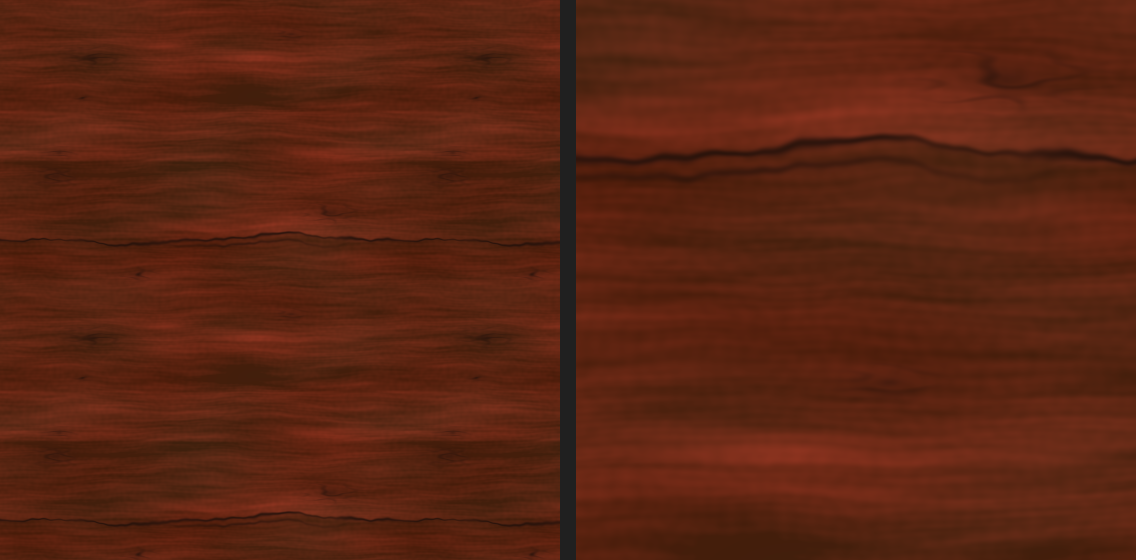
Left, the full canvas; right, a detail of the centre.
Write a WebGL 2 fragment shader that draws this texture.

```glsl
#version 300 es
precision highp float;
// Reddish-brown wood planks: streaked grain, knots and one long crack in a repeating tile.

#define TILE_SIZE vec2(0.703, 0.5)
#define BASE_COLOR vec3(0.363, 0.145, 0.070)
#define TONE_COLOR vec3(0.056, 0.017, 0.016)
#define BROWN_SHIFT vec3(-0.040, 0.020, 0.016)
#define CRACK_COLOR vec3(0.135, 0.065, 0.040)
#define GRAIN_CONTRAST 1.0
#define STREAK_CONTRAST 1.0
#define KNOT_DARKNESS 0.60
#define CRACK_WIDTH 0.007

uniform vec2 u_resolution;
out vec4 fragColor;

// Streaks: center x, center y, half length, tone.
const vec4 STREAKS[12] = vec4[12](
    vec4(0.65, 0.96, 0.20, 0.8), vec4(0.43, 0.84, 0.06, 1.3),
    vec4(0.65, 0.78, 0.24, 1.4), vec4(0.72, 0.66, 0.32, -1.1),
    vec4(0.20, 0.53, 0.16, 1.2), vec4(0.93, 0.46, 0.20, 1.4),
    vec4(0.55, 0.35, 0.14, 1.0), vec4(0.40, 0.40, 0.45, -0.6),
    vec4(0.68, 0.19, 0.25, 1.5), vec4(0.25, 0.06, 0.35, -0.6),
    vec4(0.80, 0.27, 0.20, -0.7), vec4(0.15, 0.69, 0.18, 0.6));

// Knots: center x, center y, radius.
const vec3 KNOTS[7] = vec3[7](
    vec3(0.24, 0.795, 0.065), vec3(0.74, 0.878, 0.035), vec3(0.84, 0.24, 0.065),
    vec3(0.35, 0.02, 0.040), vec3(0.21, 0.65, 0.018), vec3(0.15, 0.455, 0.035),
    vec3(0.14, 0.37, 0.060));

// Plank edges: height, signed contrast (positive is darker above).
const vec2 EDGES[3] = vec2[3](vec2(0.602, 0.8), vec2(0.425, -0.7), vec2(0.0, 0.5));

float wrapDelta(float d) { return d - round(d); }
vec2 wrapDelta(vec2 d) { return d - round(d); }
float bell(float x) { return exp(-x * x); }

vec2 gradientAt(vec2 cell, vec2 period) {
    uvec2 c = uvec2(mod(cell, period));
    uint h = c.x * 1597u + c.y * 3571u + uint(period.x) * 7919u + uint(period.y) * 911u;
    h = (h ^ 61u) ^ (h >> 16);
    h *= 9u;
    h ^= h >> 4;
    h *= 668265u;
    h ^= h >> 15;
    float angle = float(h & 1023u) * 6.2832 / 1024.0;
    return vec2(cos(angle), sin(angle));
}

// Gradient noise that repeats over the unit tile, with the given cell counts.
float noise(vec2 t, vec2 period) {
    vec2 p = t * period, i = floor(p), f = p - i;
    vec2 w = f * f * f * (f * (f * 6.0 - 15.0) + 10.0);
    vec2 e = vec2(1.0, 0.0);
    float a = dot(gradientAt(i, period), f);
    float b = dot(gradientAt(i + e, period), f - e);
    float c = dot(gradientAt(i + e.yx, period), f - e.yx);
    float d = dot(gradientAt(i + 1.0, period), f - 1.0);
    return mix(mix(a, b, w.x), mix(c, d, w.x), w.y);
}

float grain(vec2 t) {
    return 1.4 * noise(t, vec2(2, 8)) + 1.5 * noise(t, vec2(4, 22))
         + 1.3 * noise(t, vec2(6, 50)) + 0.9 * noise(t, vec2(12, 110))
         + 0.5 * noise(t, vec2(90, 70));
}

float streaks(vec2 t) {
    float sum = 0.0;
    for (int i = 0; i < 12; i++) {
        vec4 s = STREAKS[i];
        vec2 d = wrapDelta(t - s.xy) / vec2(s.z, 0.012 + 0.08 * s.z);
        sum += s.w * exp(-dot(d, d));
    }
    return sum * (1.0 + 1.3 * noise(t, vec2(7, 37)));
}

float plankEdges(vec2 t) {
    float sum = 0.0;
    for (int i = 0; i < 3; i++) {
        float d = wrapDelta(t.y - EDGES[i].x);
        sum -= EDGES[i].y * clamp(d / 0.005, -1.0, 1.0) * exp(-abs(d) / 0.035);
    }
    return sum;
}

// Height of the crack along the tile.
float crackPath(float x) {
    return 0.143 + 0.026 * bell(wrapDelta(x - 0.73) / 0.10)
         - 0.021 * bell(wrapDelta(x - 0.33) / 0.08)
         + 0.012 * noise(vec2(x, 0.31), vec2(13, 3)) + 0.006 * noise(vec2(x, 0.37), vec2(43, 3));
}

void main() {
    vec2 tile = fract(gl_FragCoord.xy / u_resolution / TILE_SIZE);
    vec2 p = tile;

    // Knots bend the grain and leave ragged dark fibers.
    float knotShade = 0.0;
    float fibers = 1.0 - smoothstep(0.0, 0.20, abs(noise(tile, vec2(17, 46))));
    for (int i = 0; i < 7; i++) {
        vec2 d = wrapDelta(tile - KNOTS[i].xy);
        vec2 r = d * vec2(1.0, 1.9) / KNOTS[i].z;
        r.y += 0.5 * r.x * noise(tile, vec2(9, 11));
        float falloff = exp(-dot(r, r));
        knotShade += falloff * (0.2 + 0.6 * fibers) + 0.45 * exp(-dot(r, r) * 14.0);
        p.y -= 0.45 * d.y * falloff;
    }
    p.y += 0.030 * noise(tile, vec2(3, 5)) + 0.010 * noise(tile, vec2(9, 14));

    // Tone and hue of the wood.
    float tone = GRAIN_CONTRAST * grain(p) + STREAK_CONTRAST * streaks(p);
    tone += plankEdges(tile + vec2(0.0, 0.008 * noise(tile, vec2(5, 2)))) - 0.1;

    // Crack with a lit lip above and a shaded side below.
    float d = tile.y - crackPath(tile.x);
    float lip = bell(wrapDelta(tile.x - 0.72) / 0.25);
    tone += 1.1 * lip * smoothstep(0.0, 0.008, d) * exp(-abs(d) / 0.025);
    tone -= 0.9 * smoothstep(0.0, 0.008, -d) * exp(-abs(d) / 0.040);
    float width = CRACK_WIDTH * (0.8 + 1.2 * noise(vec2(tile.x, 0.2), vec2(11, 3)));
    float crack = 0.85 * bell(d / max(width, 0.003));
    crack *= 0.65 + 0.35 * smoothstep(-0.2, 0.2, noise(vec2(tile.x, 0.7), vec2(8, 3)));
    float split = d + 0.030 * lip + 0.02 * noise(tile, vec2(12, 4));
    crack = max(crack, 0.55 * bell(split / 0.005) * bell(wrapDelta(tile.x - 0.62) / 0.20));

    tone = clamp(tone, -1.7, 3.6);
    vec3 color = BASE_COLOR + TONE_COLOR * tone + BROWN_SHIFT * noise(p, vec2(3, 7));
    color = mix(color, CRACK_COLOR, clamp(KNOT_DARKNESS * knotShade, 0.0, 0.8));
    color = mix(color, CRACK_COLOR, crack);
    fragColor = vec4(color, 1.0);
}
```
